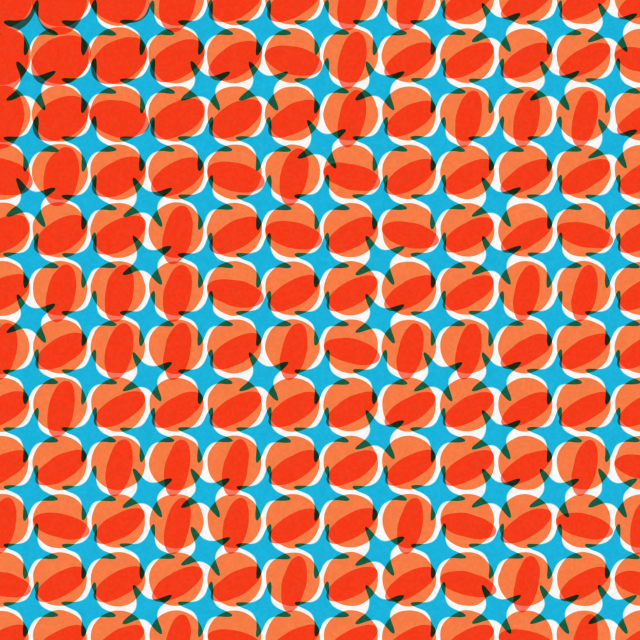
Write a Shadertoy shader that draws this pattern.

```glsl
// Three-ink screenprint: a lattice of orange discs, tilted red leaves and blue
// four-armed stars. Each ink is a distance-field plate with its own registration
// shift; plates multiply on paper, and leaves swell toward the top-left corner.

#define REPEATS 11.0
#define DISC_RADIUS 0.462
#define LEAF_HALF vec2(0.49, 0.20)
#define STAR_ARM vec2(0.48, 0.075)
#define STAR_FILLET 0.24
#define SWELL_FALLOFF 4.5
#define EDGE_WOBBLE 0.010
#define GRAIN_SCALE 330.0
#define PAPER vec3(0.98, 0.98, 0.975)
#define ORANGE_INK vec3(1.0, 0.485, 0.26)
#define RED_INK vec3(0.99, 0.46, 0.36)
#define BLUE_INK vec3(0.09, 0.72, 0.89)

float hash(vec2 p) {
    vec3 q = fract(vec3(p.xyx) * 0.1031);
    q += dot(q, q.yzx + 33.33);
    return fract((q.x + q.y) * q.z);
}

float noise(vec2 p) {
    vec2 i = floor(p), f = fract(p);
    f = f * f * (3.0 - 2.0 * f);
    return mix(mix(hash(i), hash(i + vec2(1, 0)), f.x),
               mix(hash(i + vec2(0, 1)), hash(i + vec2(1, 1)), f.x), f.y);
}

// Turns a point into the frame of a shape tilted by the given degrees.
vec2 untilt(vec2 p, float degrees) {
    float a = radians(degrees), c = cos(a), s = sin(a);
    return vec2(c * p.x + s * p.y, c * p.y - s * p.x);
}

float ellipseDist(vec2 p, vec2 halfAxes) {
    float k = length(p / halfAxes);
    float slope = length(p / (halfAxes * halfAxes));
    return k * (k - 1.0) / max(slope, 1e-4);
}

float smoothMin(float a, float b, float k) {
    float h = max(k - abs(a - b), 0.0);
    return min(a, b) - h * h / (4.0 * k);
}

// Two crossed ellipses with filleted inner corners.
float starDist(vec2 p) {
    return smoothMin(ellipseDist(p, STAR_ARM), ellipseDist(p.yx, STAR_ARM), STAR_FILLET);
}

float leafTilt(vec2 id) {
    float pick = hash(id + 17.0);
    return pick < 0.60 ? 30.0 : (pick < 0.84 ? 78.0 : -13.0);
}

float starTilt(vec2 id) {
    return hash(id + 71.0) < 0.23 ? 30.0 : -13.0;
}

// 1 at the top-left corner, fading across the sheet.
float swellAt(vec2 cellPos) {
    return exp(-SWELL_FALLOFF * length(cellPos / REPEATS - vec2(0.0, 1.0)));
}

// Nearest shape on one plate: 0 = discs, 1 = leaves, 2 = stars.
float plateDist(vec2 p, int plate) {
    vec2 base = floor(p + 0.5);
    float d = 1e3;
    for (int y = -1; y <= 1; y++)
    for (int x = -1; x <= 1; x++) {
        vec2 id = base + vec2(x, y);
        vec2 q = p - id;
        float swell = swellAt(id);
        float shape;
        if (plate == 0) shape = length(q) - DISC_RADIUS - 0.06 * swell;
        else if (plate == 1) shape = ellipseDist(untilt(q, leafTilt(id)),
                                                 LEAF_HALF + vec2(0.10, 0.35) * swell);
        else shape = starDist(untilt(q, starTilt(id)));
        d = min(d, shape);
    }
    return d;
}

// Overprints one ink, slightly thinned by grain.
vec3 overprint(vec3 under, vec3 ink, float d, float aa, float grain) {
    float coverage = smoothstep(aa, -aa, d) * (1.0 - 0.07 * grain);
    return under * mix(vec3(1.0), ink, coverage);
}

void mainImage(out vec4 fragColor, in vec2 fragCoord) {
    vec2 uv = fragCoord / iResolution.y;
    float aa = 0.8 * REPEATS / iResolution.y;

    // Hand-cut edges
    vec2 p = uv * REPEATS;
    vec2 wobble = vec2(noise(p * 5.0), noise(p * 5.0 + 40.0)) - 0.5;
    p += 2.0 * EDGE_WOBBLE * wobble;

    // Paper and ink grain
    float grain = noise(uv * GRAIN_SCALE);
    float mottle = noise(uv * GRAIN_SCALE * 0.3 + 90.0);
    vec3 color = PAPER * (1.0 - 0.045 * grain * mottle);

    // Plates, each with its registration shift
    color = overprint(color, ORANGE_INK, plateDist(p - vec2(0.03, 0.045), 0), aa, grain);
    color = overprint(color, RED_INK, plateDist(p - vec2(0.05, -0.04), 1), aa, mottle);
    color = overprint(color, BLUE_INK, plateDist(p - vec2(0.53, 0.525), 2), aa, 0.6 * grain);

    color += 0.025 * (noise(uv * GRAIN_SCALE * 0.8 + 7.0) - 0.5);
    fragColor = vec4(clamp(color, 0.0, 1.0), 1.0);
}
```
